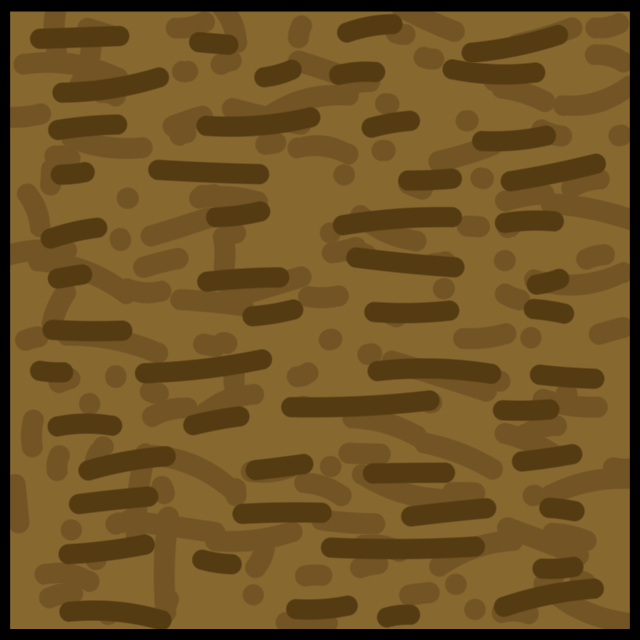
Write a Shadertoy shader that draws this texture.

```glsl
// Tree bark: dark, mostly level rounded strokes over softer marks on a brown black-framed panel.

const vec3 BARK = vec3(0.53, 0.41, 0.19);
const vec3 SHADE = vec3(0.45, 0.33, 0.14);
const vec3 GROOVE = vec3(0.33, 0.23, 0.07);
const vec2 PANEL_MIN = vec2(0.016, 0.017);
const vec2 PANEL_MAX = vec2(0.984, 0.982);
const float SOFTNESS = 0.0018;

// Two random values in 0..1 per cell
vec2 hash22(vec2 cell, float seed) {
    vec3 p = fract(vec3(cell.xyx + seed * 17.0) * vec3(0.1031, 0.1030, 0.0973));
    p += dot(p, p.yzx + 33.33);
    return fract((p.xx + p.yz) * p.zy);
}

float coverage(float dist, float softness) {
    return 1.0 - smoothstep(-softness, softness, dist);
}

// Distance to a round-ended, slightly bowed stroke
float strokeDistance(vec2 p, float halfLength, float angle, float bow, float radius) {
    float c = cos(angle), s = sin(angle);
    p = vec2(c * p.x + s * p.y, c * p.y - s * p.x);
    float x = clamp(p.x, -halfLength, halfLength);
    return length(p - vec2(x, bow * x * x / max(halfLength, 0.001))) - radius;
}

// Short marks and dots, with more upright ones towards the left
float shadeDistance(vec2 uv, vec2 grid, float radius) {
    float nearest = 1.0;
    for (float row = 0.0; row < grid.y; row++) {
        for (float col = 0.0; col < grid.x; col++) {
            vec2 cell = vec2(col, row);
            vec2 place = hash22(cell, 1.0);
            vec2 form = hash22(cell, 2.0);
            vec2 turn = hash22(cell, 3.0);
            vec2 centre = (cell + 0.5 + 0.9 * (place - 0.5)) / grid;
            centre = mix(PANEL_MIN, PANEL_MAX, centre);
            float halfLength = 0.078 * form.x * form.x;
            float upright = step(turn.y, mix(0.38, 0.04, smoothstep(0.2, 0.55, centre.x)));
            float angle = mix(0.8 * (turn.x - 0.55), 1.1 + 0.9 * turn.x, upright);
            float bow = 0.4 * (form.y - 0.5);
            nearest = min(nearest, strokeDistance(uv - centre, halfLength, angle, bow, radius));
        }
    }
    return nearest;
}

// Uneven column borders give each row long and short strokes
float columnEdge(float col, float row, float columns) {
    float shift = 0.84 * (hash22(vec2(col, row), 4.0).x - 0.5);
    return mix(PANEL_MIN.x, PANEL_MAX.x, clamp((col + shift) / columns, 0.0, 1.0));
}

float grooveDistance(vec2 uv, float rows, float columns, float radius) {
    float nearest = 1.0;
    for (float row = 0.0; row < rows; row++) {
        float left = columnEdge(0.0, row, columns);
        for (float col = 0.0; col < columns; col++) {
            float right = columnEdge(col + 1.0, row, columns);
            vec2 place = hash22(vec2(col, row), 5.0);
            vec2 form = hash22(vec2(col, row), 6.0);
            vec2 turn = hash22(vec2(col, row), 7.0);
            float width = right - left;
            float span = width * mix(0.42, 0.76, form.x);
            float halfLength = max(0.5 * span - radius, 0.018);
            vec2 centre = vec2(0.5 * (left + right) + 0.6 * (width - span) * (place.x - 0.5),
                mix(PANEL_MIN.y, PANEL_MAX.y, (row + 0.5 + 0.5 * (place.y - 0.5)) / rows));
            float tilt = mix(-0.12, 0.22, turn.x) * mix(1.3, 0.6, smoothstep(0.02, 0.12, halfLength));
            float bow = 0.18 * (turn.y - 0.55);
            nearest = min(nearest, strokeDistance(uv - centre, halfLength, tilt, bow, radius));
            left = right;
        }
    }
    return nearest;
}

// Distance to the panel edge, negative inside
float panelDistance(vec2 uv) {
    vec2 d = max(PANEL_MIN - uv, uv - PANEL_MAX);
    return max(d.x, d.y);
}

void mainImage(out vec4 fragColor, in vec2 fragCoord) {
    vec2 uv = fragCoord / iResolution.xy;
    float pixel = 1.0 / iResolution.y;
    float softness = max(SOFTNESS, 0.7 * pixel);

    vec3 color = BARK;
    color = mix(color, SHADE, coverage(shadeDistance(uv, vec2(9.0, 16.0), 0.0165), softness));
    color = mix(color, GROOVE, coverage(grooveDistance(uv, 13.0, 4.0, 0.0158), softness));
    color *= coverage(panelDistance(uv), 0.5 * pixel);
    fragColor = vec4(color, 1.0);
}
```
